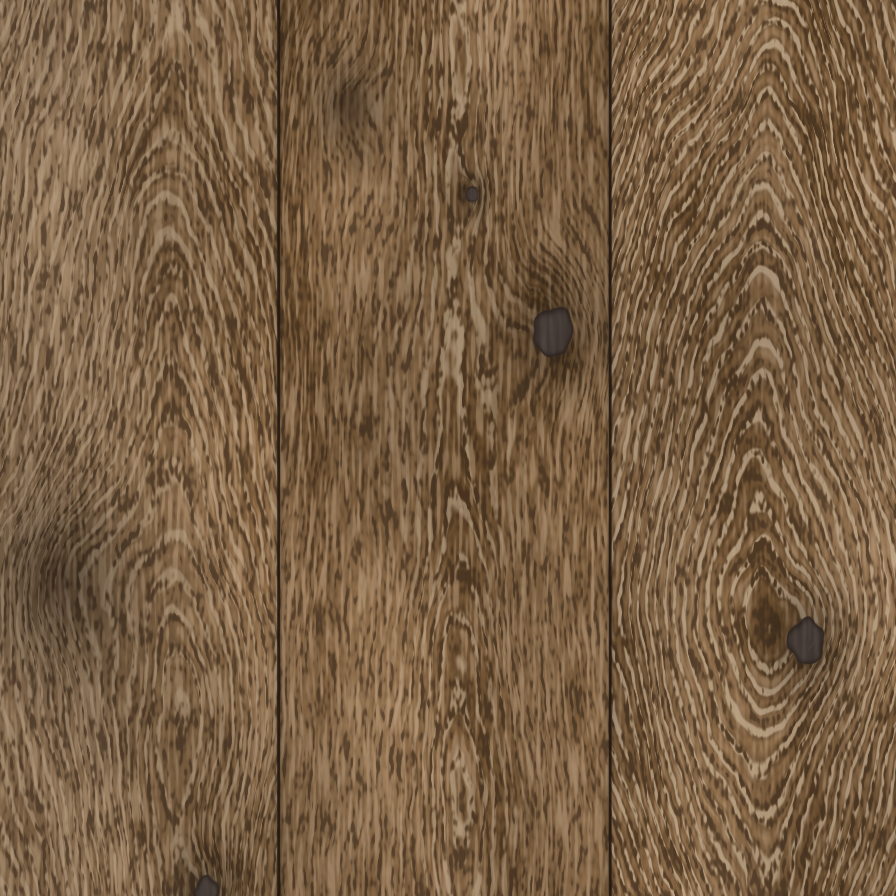
Reproduce this texture procedurally as a WebGL 2 fragment shader.

```glsl
#version 300 es
precision highp float;
// Three wide, limed oak boards with upright grain, cathedral arches and knots.
// Each board has a growth field whose contours are the rings; knots swell it,
// and pores are noise stretched along those same contours.

uniform vec2 u_resolution;
out vec4 fragColor;

const int KNOT_COUNT = 6;
// Knot centre, radius and darkness
const vec4 KNOTS[KNOT_COUNT] = vec4[](
  vec4(0.060, 0.355, 0.026, 0.25), vec4(0.230, 0.003, 0.014, 1.0),
  vec4(0.390, 0.882, 0.016, 0.45), vec4(0.527, 0.783, 0.007, 1.0),
  vec4(0.617, 0.630, 0.022, 1.0), vec4(0.900, 0.285, 0.020, 1.0));

vec2 hashGradient(vec2 cell) {
  vec3 h = fract(cell.xyx * vec3(0.1031, 0.1030, 0.0973));
  h += dot(h, h.yzx + 33.33);
  float angle = 6.2832 * fract((h.x + h.y) * h.z);
  return vec2(cos(angle), sin(angle));
}

float gradientNoise(vec2 p) {
  vec2 i = floor(p), f = p - i;
  vec2 w = f * f * f * (f * (f * 6.0 - 15.0) + 10.0);
  vec2 e = vec2(1.0, 0.0);
  float low = mix(dot(hashGradient(i), f), dot(hashGradient(i + e), f - e), w.x);
  float high = mix(dot(hashGradient(i + e.yx), f - e.yx),
                   dot(hashGradient(i + 1.0), f - 1.0), w.x);
  return mix(low, high, w.y);
}

float boardIndex(float x) {
  return step(0.311, x) + step(0.681, x);
}

// Growth field: a steep ridge around the heart of the board, bent by noise
float growthField(vec2 p, vec2 heart, float taper, float seed) {
  vec2 q = p - heart;
  float field = sqrt(q.x * q.x + 0.0003) + taper * sqrt(q.y * q.y + 0.002);
  field += 0.036 * gradientNoise(p * vec2(8.0, 3.0) + seed);
  field += 0.008 * gradientNoise(p * vec2(24.0, 11.0) + seed);
  return field + 0.0024 * gradientNoise(p * vec2(80.0, 45.0) + seed);
}

void main() {
  vec2 p = gl_FragCoord.xy / u_resolution;
  float pixel = 1.0 / min(u_resolution.x, u_resolution.y);
  float board = boardIndex(p.x);
  float seed = board * 17.3;

  // Heart position, arch taper and ring strength of the current board
  vec2 heart = board < 0.5 ? vec2(0.195, 0.20)
             : board < 1.5 ? vec2(0.510, 0.04) : vec2(0.850, 0.325);
  float taper = board < 0.5 ? 0.22 : board < 1.5 ? 0.075 : 0.34;
  float ringStrength = board < 0.5 ? 0.65
    : board < 1.5 ? 0.2 + 0.6 * exp(-pow((p.x - heart.x) / 0.06, 2.0)) : 1.0;
  float field = growthField(p, heart, taper, seed);

  // Knots push the rings aside and leave a core, a rim and a dark halo
  float core = 0.0, rim = 0.0, halo = 0.0, filled = 0.0;
  for (int i = 0; i < KNOT_COUNT; i++) {
    vec4 knot = KNOTS[i];
    float sameBoard = 1.0 - step(0.5, abs(boardIndex(knot.x) - board));
    vec2 q = (p - knot.xy) * vec2(1.0, 0.78);
    float d = length(q) + 0.3 * knot.z * gradientNoise(q / knot.z * 1.3 + knot.xy * 40.0);
    float reach = exp(-dot(q, q) / (knot.z * knot.z * 8.0)) * sameBoard;
    field -= 2.0 * knot.z * reach;
    halo = max(halo, reach);
    float soft = max(pixel, knot.z * (1.05 - knot.w));
    float cover = sameBoard * knot.w * (1.0 - smoothstep(-soft, soft, d - knot.z));
    core = max(core, cover);
    filled = max(filled, cover * step(0.9, knot.w));
    rim = max(rim, cover * exp(-pow((d - knot.z) / (0.2 * knot.z), 2.0)));
  }

  // Rings and broken pores along the contours, then straight fine fibres
  float rings = field * 84.0 + 0.5 * gradientNoise(p * vec2(14.0, 5.0) + seed);
  float ringEdge = abs(fract(rings) - 0.5) * 2.0;
  float lineSoft = 0.12 + min(fwidth(field) * 40.0, 0.3);
  float along = p.y + 0.3 * p.x;
  float pores = gradientNoise(vec2(field * 230.0, along * 22.0) + seed);
  float fibres = gradientNoise(vec2(p.x * 215.0, p.y * 15.0) + seed);
  float flecks = gradientNoise(vec2(p.x * 250.0, p.y * 85.0) + seed + 5.0);
  float broad = gradientNoise(p * vec2(10.0, 2.2) + seed + 9.0)
              + 0.6 * gradientNoise(vec2(field * 26.0, p.y * 3.0) + seed);
  float ringLine = smoothstep(0.66 - lineSoft, 0.66 + lineSoft, ringEdge);
  float lime = ringLine * smoothstep(-0.3, 0.15, pores + 0.8 * flecks) * ringStrength;

  // Bare wood tone, with late wood darkening beside each limed line
  vec3 walnut = vec3(0.34, 0.24, 0.135);
  vec3 oak = vec3(0.59, 0.44, 0.28);
  float straight = 1.0 - 0.5 * step(1.5, board);
  float tone = 0.53 + 0.58 * broad + 0.5 * straight * fibres + 0.4 * pores + 0.4 * flecks;
  tone -= 0.3 * ringStrength * smoothstep(0.15, 0.6, ringEdge);
  vec3 color = mix(walnut, oak, clamp(tone, -0.05, 1.2));

  // Grey wash, strongest on the left board, and limed pores
  float wash = 0.18 + 0.3 * (1.0 - smoothstep(0.0, 0.35, p.x)) + 0.3 * broad;
  color = mix(color, vec3(0.53, 0.45, 0.37), clamp(wash, 0.0, 0.55));
  float paleFibre = smoothstep(0.02, 0.4, straight * fibres + 0.6 * pores);
  color = mix(color, vec3(0.68, 0.58, 0.47), 0.45 * paleFibre);
  color = mix(color, vec3(0.72, 0.63, 0.52), 0.85 * lime);
  float darkPore = smoothstep(0.1, 0.45, -pores - 0.6 * flecks - 0.4 * straight * fibres);
  color = mix(color, vec3(0.26, 0.19, 0.13), 0.6 * darkPore * (1.0 - 0.7 * lime));

  // Broad shading, then knots
  color *= 1.0 + 0.16 * gradientNoise(p * vec2(5.0, 3.0) + seed + 3.0);
  color *= 1.0 - 0.3 * halo;
  vec3 coreColor = mix(vec3(0.25, 0.175, 0.115), vec3(0.27, 0.235, 0.22), filled);
  color = mix(color, coreColor + 0.05 * fibres, 0.92 * core);
  color = mix(color, vec3(0.13, 0.09, 0.07), 0.6 * rim * filled);

  // Seams with softly shaded bevels
  float seam = min(abs(p.x - 0.311), abs(p.x - 0.681));
  color *= 1.0 - 0.22 * exp(-seam / 0.004);
  float gap = 1.0 - smoothstep(0.0013 - 0.5 * pixel, 0.0013 + pixel, seam);
  color = mix(color, vec3(0.13, 0.09, 0.06), 0.9 * gap);
  fragColor = vec4(color, 1.0);
}
```
